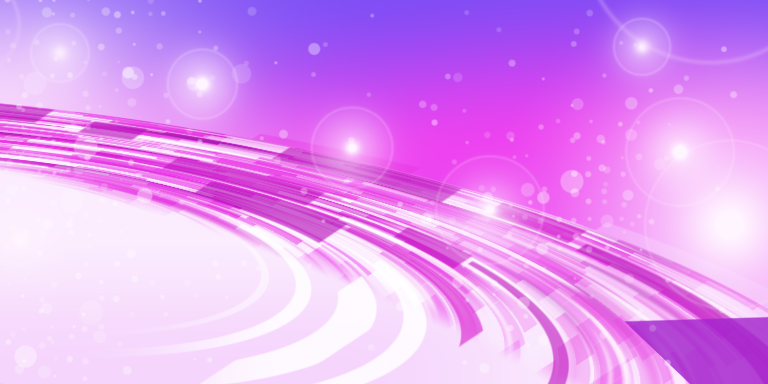
This background is drawn by a WebGL 2 fragment shader. Its source:

```glsl
#version 300 es
precision highp float;
uniform vec2 u_resolution;
out vec4 outColor;

const vec3 VIOLET = vec3(0.49, 0.30, 0.96);
const vec3 MAGENTA = vec3(0.93, 0.26, 0.94);
const vec3 LILAC = vec3(0.96, 0.82, 0.99);
const vec3 PALE = vec3(0.985, 0.93, 0.995);
const vec3 INK = vec3(0.89, 0.14, 0.85);
const vec3 PLUM = vec3(0.62, 0.02, 0.66);
const vec3 PURPLE = vec3(0.64, 0.14, 0.80);
const float OUTER = 2.34;  // orbit size at the rim of the sweep
const float SLANT = 1.5;   // lean of the panel ends

// Panels: inner orbit, outer orbit, start, end
const int PANEL_COUNT = 10;
const vec4 PANELS[PANEL_COUNT] = vec4[](
    vec4(2.00, 2.33, -0.17, 0.44), vec4(1.95, 2.33, -2.00, -0.93),
    vec4(1.85, 2.17, -0.78, -0.61), vec4(1.32, 1.62, -0.42, 0.10),
    vec4(0.98, 1.28, -0.24, 0.28), vec4(1.35, 1.52, 0.45, 0.73),
    vec4(2.06, 2.30, 0.60, 0.93), vec4(1.20, 1.26, 0.30, 1.05),
    vec4(1.44, 1.48, 0.75, 1.65), vec4(2.02, 2.14, 0.98, 2.30));

// Flares: centre, ring radius, strength
const int FLARE_COUNT = 8;
const vec4 FLARES[FLARE_COUNT] = vec4[](
    vec4(0.156, 0.862, 0.075, 0.7), vec4(0.527, 0.781, 0.090, 1.0),
    vec4(0.917, 0.615, 0.105, 0.9), vec4(1.672, 0.878, 0.073, 0.8),
    vec4(1.771, 0.604, 0.140, 1.1), vec4(1.276, 0.453, 0.140, 0.9),
    vec4(1.900, 0.414, 0.220, 1.8), vec4(0.052, 0.375, 0.000, 0.9));

float hash(vec2 p) {
    vec3 q = fract(vec3(p.xyx) * 0.1031);
    q += dot(q, q.yzx + 33.33);
    return fract((q.x + q.y) * q.z);
}

vec2 gradient(vec2 cell) {
    float angle = 6.2832 * hash(cell);
    return vec2(cos(angle), sin(angle));
}

float gradientNoise(vec2 p) {
    vec2 i = floor(p), f = p - i, w = f * f * (3.0 - 2.0 * f), e = vec2(1, 0);
    float low = mix(dot(gradient(i), f), dot(gradient(i + e), f - e), w.x);
    float high = mix(dot(gradient(i + e.yx), f - e.yx), dot(gradient(i + 1.0), f - 1.0), w.x);
    return mix(low, high, w.y);
}

float slab(float x, float lo, float hi, float soft) {
    return smoothstep(lo - soft, lo + soft, x) * (1.0 - smoothstep(hi - soft, hi + soft, x));
}

// Size of the tilted, drifting ellipse that passes through p
float orbit(vec2 p) {
    float v = p.y + 0.1 * p.x - 0.485;
    return (0.39 * v + sqrt(0.36 * v * v + 0.0187 * p.x * p.x)) / 0.104;
}

vec3 sky(vec2 p) {
    vec3 c = mix(MAGENTA, VIOLET, smoothstep(0.58, 1.05, p.y + 0.04 * sin(3.0 * p.x)));
    vec2 mist = p - vec2(0.0, 0.72);
    c = mix(c, PALE, 0.85 * exp(-dot(mist, mist * vec2(4.0, 8.0))));
    c = mix(c, LILAC, 0.55 * smoothstep(0.85, 0.5, p.y) * smoothstep(1.2, 0.3, p.x));
    return mix(c, PALE, 0.7 * smoothstep(0.72, 0.1, length(p - vec2(1.95, 0.38))));
}

// Soft discs scattered on three grids
float discs(vec2 p, float pixel) {
    float sum = 0.0;
    for (int k = 0; k < 3; k++) {
        float scale = 7.0 * exp2(float(k) * 0.9);
        vec2 g = p * scale, cell = floor(g) + float(k) * 37.0;
        vec2 home = (floor(g) + 0.5) / scale, cluster = home - vec2(1.45, 0.48);
        float density = 0.03 + 0.37 * smoothstep(0.8, 0.1, home.x) + 0.45 * exp(-12.0 * dot(cluster, cluster));
        vec2 centre = 0.3 + 0.4 * vec2(hash(cell + 3.1), hash(cell + 8.7));
        float r = mix(0.08, 0.22, hash(cell + 5.3)), soft = pixel * scale;
        float disc = 1.0 - smoothstep(r - soft, r + soft, length(fract(g) - centre));
        sum += disc * step(hash(cell), density) * mix(0.15, 0.4, hash(cell + 1.9));
    }
    return sum;
}

void main() {
    vec2 p = gl_FragCoord.xy / u_resolution.y;
    float pixel = 1.0 / u_resolution.y;
    float a = orbit(p), u = p.x - SLANT * p.y;
    float da = fwidth(a), du = 2.5 * pixel;
    vec3 col = sky(p);

    // Pale floor inside the rim, with faint outer panels
    float inside = 1.0 - smoothstep(OUTER - da, OUTER + da, a);
    vec3 ground = mix(PALE, LILAC, 0.85 * smoothstep(0.42, 0.05, p.y) * smoothstep(1.7, 0.9, p.x));
    col = mix(col, ground, inside * mix(0.5, 1.0, smoothstep(OUTER, 1.5, a)));
    col = mix(col, INK, 0.3 * slab(a, OUTER, 2.5, da) * slab(u, -0.3, 0.25, du));
    col = mix(col, LILAC, 0.4 * slab(a, OUTER, 2.5, da) * slab(u, 0.95, 2.4, du));

    // Streaks and tiles along the upper run of the orbits
    float lower = 0.57 - 0.22 * p.x - 0.115 * p.x * p.x;
    float body = inside * smoothstep(-0.025, 0.045, p.y - lower);
    float weight = body * mix(0.9, 0.4, smoothstep(0.75, 1.35, p.x));
    float fine = 1.0 / (1.0 + pow(26.0 * da, 2.0));
    float n = gradientNoise(vec2(a * 9.0, u * 1.3)) + 0.7 * fine * gradientNoise(vec2(a * 26.0, u * 0.9 + 7.0));
    col = mix(col, mix(INK, PLUM, smoothstep(0.15, 0.6, n)), weight * smoothstep(-0.15, 0.35, n));
    for (int k = 0; k < 3; k++) {
        float lanes = 6.0 + 5.0 * float(k), lane = floor(a * lanes);
        float along = u * (2.2 + float(k)) + 9.0 * hash(vec2(lane, k));
        vec2 cell = vec2(lane, floor(along) + 20.0 * float(k));
        float pick = hash(cell);
        float tile = slab(fract(a * lanes), 0.0, 0.9, min(da * lanes, 0.4)) * slab(fract(along), 0.0, 1.0, du * 3.0);
        col = mix(col, mix(INK, MAGENTA, hash(cell + 4.0)), weight * tile * 0.6 * step(0.6, pick));
        col = mix(col, PALE, body * tile * 0.4 * step(pick, 0.17));
    }

    // White sweeps and bright hairlines
    float arcs = slab(a, 0.77, 0.81, da) + 0.6 * slab(a, 0.68, 0.70, da);
    arcs += slab(a, 1.05, 1.11, da) * smoothstep(0.4, 0.9, p.x) + slab(a, 0.88, 0.98, da) * slab(u, 0.52, 0.75, du);
    col = mix(col, vec3(1), 0.85 * min(arcs, 1.0) * smoothstep(0.2, 0.75, p.x));
    float gleam = gradientNoise(vec2(a * 14.0 + 40.0, u * 0.8)) + 0.5 * fine * gradientNoise(vec2(a * 34.0, u * 1.5));
    col = mix(col, vec3(1), 0.8 * body * smoothstep(0.1, 0.4, gleam));

    // Large panels, then the wedge in the corner
    for (int i = 0; i < PANEL_COUNT; i++) {
        vec4 b = PANELS[i];
        float panel = slab(a, b.x, b.y, da) * slab(u, b.z, b.w, du);
        col = mix(col, mix(INK, PLUM, 0.7 * hash(vec2(i, 2))), 0.62 * panel);
    }
    float wedge = smoothstep(-pixel, pixel, 0.163 + 0.03 * (p.x - 1.63) - p.y)
        * smoothstep(-pixel, pixel, p.x - 1.628 - 1.05 * (0.161 - p.y));
    col = mix(col, PURPLE, 0.82 * wedge);

    // Discs, flares with rings, and wide halos
    col = mix(col, vec3(1), min(discs(p, pixel), 0.6));
    for (int i = 0; i < FLARE_COUNT; i++) {
        vec4 f = FLARES[i];
        float d = length(p - f.xy);
        float glow = f.w * (0.55 * exp(-d * d * 130.0 / f.w) + 0.6 * exp(-d * d * 2600.0));
        float ring = exp(-pow((d - f.z) / 0.004, 2.0)) * 0.17 + 0.05 * smoothstep(f.z, f.z - 0.01, d);
        col = mix(col, vec3(1.0, 0.96, 1.0), min(glow + ring * step(0.01, f.z), 1.0));
    }
    float halo = exp(-pow((length(p - vec2(1.85, 1.17)) - 0.333) / 0.007, 2.0))
        + exp(-pow((length(p - vec2(-0.08, 0.935)) - 0.13) / 0.006, 2.0));
    col = mix(col, LILAC, 0.25 * halo);
    outColor = vec4(col, 1.0);
}
```
